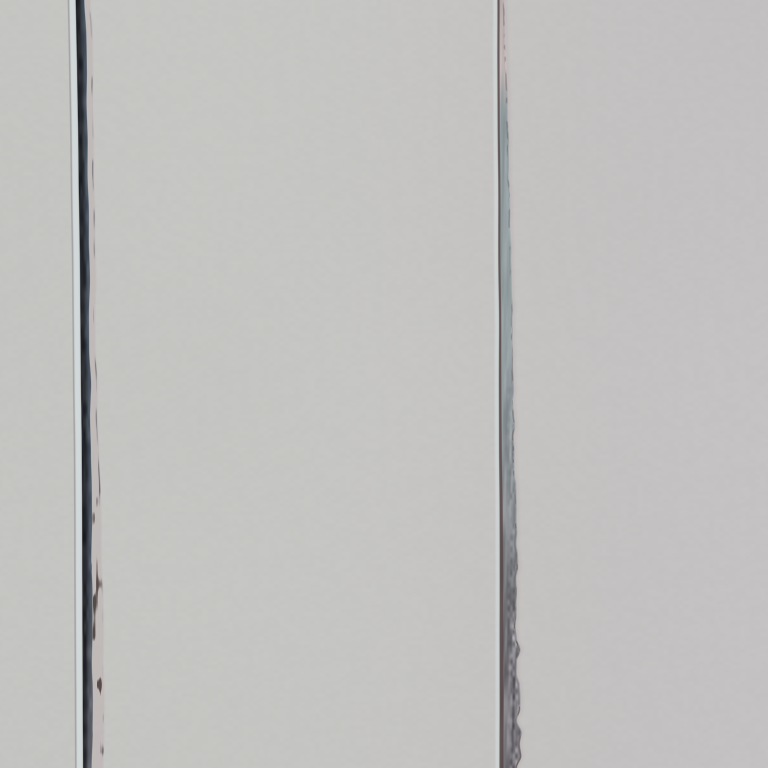
This texture is drawn by a WebGL 2 fragment shader. Its source:

```glsl
#version 300 es
precision highp float;
// Pale painted boards, parted by two upright seams: the first a deep dark
// groove with a bright lip, the second a grey, filled gap that widens downward.
// Both come from one loop; value noise roughens their edges and filling.
uniform vec2 u_resolution;
out vec4 fragColor;

#define SEAMS 2
#define FIRST_SEAM 0.099
#define SEAM_SPACING 0.549
#define GROOVE_WIDTH 0.0125
#define GAP_TOP 0.008
#define GAP_BOTTOM 0.025
#define LEAN 0.009
#define GRAIN 0.010

const vec3 PAINT_LEFT = vec3(0.772, 0.772, 0.762);
const vec3 PAINT_RIGHT = vec3(0.765, 0.757, 0.757);
const vec3 LIP = vec3(0.83, 0.86, 0.87);
const vec3 SHADOW = vec3(0.14, 0.15, 0.17);
const vec3 STEEL = vec3(0.30, 0.34, 0.39);
const vec3 FILLER = vec3(0.58, 0.62, 0.63);
const vec3 WORN = vec3(0.46, 0.45, 0.47);
const vec3 PINK_EDGE = vec3(0.73, 0.69, 0.69);
const vec3 BROWN = vec3(0.34, 0.29, 0.28);

float hash(vec2 p) {
  return fract(sin(dot(p, vec2(127.1, 311.7))) * 43758.5453);
}

float noise(vec2 p) {
  vec2 i = floor(p), f = fract(p);
  f = f * f * (3.0 - 2.0 * f);
  return mix(mix(hash(i), hash(i + vec2(1, 0)), f.x),
             mix(hash(i + vec2(0, 1)), hash(i + vec2(1, 1)), f.x), f.y);
}

// Soft coverage of the span from a to b.
float band(float x, float a, float b, float soft) {
  return smoothstep(a - soft, a + soft, x) * (1.0 - smoothstep(b - soft, b + soft, x));
}

vec3 paint(vec2 p) {
  vec3 color = mix(PAINT_LEFT, PAINT_RIGHT, smoothstep(0.3, 1.0, p.x));
  float cloud = noise(p * 4.0) - 0.5;
  float grain = noise(p * vec2(150.0, 190.0)) - 0.5;
  return color + GRAIN * (cloud + grain);
}

// Deep groove: bright lip, black left wall, steel right wall, chipped pink edge.
vec3 darkGroove(vec3 color, float x, float down, float soft) {
  float w = GROOVE_WIDTH * (0.88 + 0.2 * noise(vec2(down * 22.0, 3.0)));
  float edge = w + mix(0.008, 0.015, smoothstep(0.4, 0.9, down));
  float chips = noise(vec2(x * 260.0, down * 46.0));

  color = mix(color, PINK_EDGE, 0.55 * band(x, w, edge, 0.002));
  color = mix(color, LIP, 0.85 * band(x, -0.008, -0.001, 0.0018));
  color = mix(color, WORN, 0.4 * band(x, -0.0105, -0.0085, 0.001));
  float outline = band(x, edge - 0.002, edge - 0.0005, soft);
  color = mix(color, WORN, outline * smoothstep(0.5, 0.85, chips) * 0.9);
  float flecks = smoothstep(0.66, 0.9, chips) * smoothstep(0.55, 0.75, down);
  color = mix(color, BROWN, flecks * band(x, w, edge, soft));

  vec3 wall = mix(SHADOW, STEEL, smoothstep(0.3, 0.95, x / w));
  wall = mix(wall, WORN, 0.55 * smoothstep(0.65, 1.0, down) * smoothstep(0.2, 0.7, x / w));
  wall += 0.10 * (noise(vec2(x * 300.0, down * 60.0)) - 0.5);
  return mix(color, wall, band(x, 0.0, w, soft));
}

// Filled gap: thin brown line on the left, streaked filler, ragged right edge.
vec3 filledGap(vec3 color, float x, float down, float soft) {
  float wear = smoothstep(0.35, 0.95, down);
  float ragged = noise(vec2(down * 65.0, 7.0)) - 0.5;
  float w = mix(GAP_TOP, GAP_BOTTOM, pow(down, 0.75)) + 0.005 * ragged * (0.3 + wear);
  float streaks = noise(vec2(x * 330.0 + down * 9.0, down * 24.0));
  float crumbs = noise(vec2(x * 280.0, down * 130.0));

  color = mix(color, PINK_EDGE, 0.45 * band(x, w, w + 0.004, 0.003));
  color = mix(color, LIP, 0.6 * band(x, -0.006, -0.001, 0.002));
  vec3 fill = mix(FILLER, WORN, wear);
  fill = mix(PINK_EDGE, fill, smoothstep(0.08, 0.16, down));
  fill += (0.10 + 0.10 * wear) * (streaks - 0.5);
  fill += 0.30 * wear * (crumbs - 0.4) * smoothstep(0.25, 0.8, x / w);
  color = mix(color, fill, band(x, 0.0, w, soft + 0.0008));

  float rim = band(x, w - 0.002, w, soft) * smoothstep(0.4, 0.75, crumbs);
  color = mix(color, BROWN, rim * mix(0.35, 0.65, wear));
  float line = mix(0.0022, 0.0045, wear);
  return mix(color, BROWN, 0.85 * band(x, -0.0005, line, soft));
}

void main() {
  vec2 p = gl_FragCoord.xy / u_resolution;
  float soft = 0.8 / u_resolution.x;
  float down = 1.0 - p.y;
  vec3 color = paint(p);
  for (int i = 0; i < SEAMS; i++) {
    float k = float(i);
    float lean = LEAN * (1.0 - p.y * p.y) * mix(1.0, 0.35, k);
    float wobble = 0.0008 * (noise(vec2(down * 12.0, k * 5.0)) - 0.5);
    float x = p.x - FIRST_SEAM - SEAM_SPACING * k - lean - wobble;
    color = i == 0 ? darkGroove(color, x, down, soft) : filledGap(color, x, down, soft);
  }
  fragColor = vec4(clamp(color, 0.0, 1.0), 1.0);
}
```
